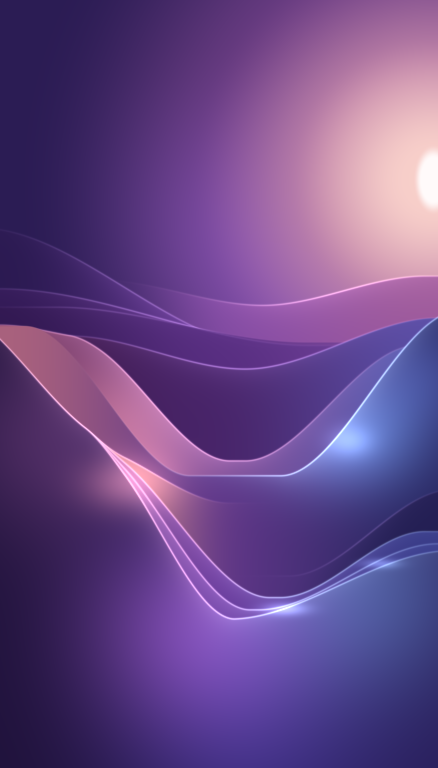
Reproduce this background procedurally as a Shadertoy shader.

```glsl
// Violet silk waves with glowing rims below a pale sun at the right edge.

// Smooth step of height h between a and b
float ramp(float x, float a, float b, float h) {
    return h * smoothstep(a, b, x);
}

// Soft elliptical light
float spot(vec2 p, vec2 center, vec2 radius) {
    vec2 q = (p - center) / radius;
    return exp(-dot(q, q));
}

// Colour across the canvas from left through middle to right
vec3 across(float x, vec3 left, vec3 middle, vec3 right) {
    return mix(mix(left, middle, smoothstep(0.0, 0.52, x)), right, smoothstep(0.45, 1.0, x));
}

// Lays a sheet below the given height; the rim shines around rimX
void sheet(inout vec3 col, vec2 p, float height, vec3 fill, float opacity,
           vec3 rim, float rimX, float rimSpread) {
    float px = 1.0 / iResolution.y;
    float d = height - p.y;
    d *= px / max(length(vec2(dFdx(d), dFdy(d))), 1e-6);
    float cover = smoothstep(-px, px, d);
    col = mix(col, fill, cover * opacity);
    float along = exp(-pow((p.x - rimX) / rimSpread, 2.0));
    float width = max(0.0013, 0.6 * px);
    float line = exp(-d * d / (width * width));
    float halo = cover * exp(-max(d, 0.0) / 0.018);
    col += rim * along * (0.55 * line + 0.17 * halo) * (1.0 - 0.6 * col);
}

vec3 sky(vec2 p) {
    vec2 sun = vec2(0.99, 0.766);
    float d = length((p - sun) * vec2(0.57, 1.0));
    vec3 violet = mix(vec3(0.53, 0.32, 0.68), vec3(0.44, 0.25, 0.53), smoothstep(0.65, 0.95, p.y));
    vec3 col = mix(vec3(0.17, 0.11, 0.33), violet, smoothstep(0.54, 0.23, d));
    col = mix(col, vec3(0.78, 0.54, 0.67), smoothstep(0.32, 0.11, d));
    col = mix(col, vec3(0.97, 0.81, 0.79), smoothstep(0.19, 0.03, d));
    return mix(col, vec3(1.0, 0.98, 0.98), smoothstep(1.25, 0.75, length((p - sun) / 0.037)));
}

void mainImage(out vec4 fragColor, in vec2 fragCoord) {
    vec2 p = fragCoord / iResolution.xy;
    float x = p.x;
    vec3 rose = vec3(0.95, 0.65, 0.8), ice = vec3(0.7, 0.85, 1.0), lilac = vec3(0.8, 0.6, 0.95);
    vec3 col = sky(p);

    // Distant sheets
    float y = 0.635 - ramp(x, 0.23, 0.6, 0.0326) + ramp(x, 0.6, 0.97, 0.038);
    sheet(col, p, y, across(x, vec3(0.3, 0.18, 0.48), vec3(0.53, 0.3, 0.65), vec3(0.6, 0.33, 0.6)),
          0.85 * smoothstep(0.25, 0.6, x), rose, 0.78, 0.25);
    y = 0.703 - ramp(x, -0.046, 0.617, 0.155);
    sheet(col, p, y, across(x, vec3(0.17, 0.1, 0.32), vec3(0.4, 0.22, 0.58), vec3(0.5, 0.28, 0.6)),
          0.85, lilac * 0.5, 0.35, 0.25);
    y = 0.624 - ramp(x, 0.0, 0.71, 0.074) + ramp(x, 0.75, 1.0, 0.03);
    sheet(col, p, y, across(x, vec3(0.2, 0.1, 0.34), vec3(0.35, 0.18, 0.51), vec3(0.47, 0.28, 0.62)),
          0.9, lilac * 0.6, 0.4, 0.35);
    y = 0.6 - ramp(x, 0.13, 0.7, 0.046);
    sheet(col, p, y, across(x, vec3(0.19, 0.09, 0.31), vec3(0.33, 0.17, 0.49), vec3(0.45, 0.27, 0.62)),
          0.7, lilac * 0.3, 0.25, 0.2);

    // Plum hollow
    y = 0.5625 - ramp(x, 0.16, 0.56, 0.043) + ramp(x, 0.56, 1.0, 0.0665);
    vec3 fill = across(x, vec3(0.25, 0.1, 0.29), vec3(0.28, 0.14, 0.41), vec3(0.35, 0.3, 0.64));
    sheet(col, p, y, fill, 1.0, lilac * 0.8, 0.55, 0.35);

    // Rose sheet turning to blue
    y = 0.577 - ramp(x, 0.0, 0.23, 0.018) - ramp(x, 0.16, 0.525, 0.159) + ramp(x, 0.56, 0.95, 0.15);
    fill = across(x, vec3(0.47, 0.23, 0.39), vec3(0.46, 0.28, 0.57), vec3(0.36, 0.37, 0.7));
    fill += vec3(0.3, 0.2, 0.13) * spot(p, vec2(0.29, 0.43), vec2(0.17, 0.1));
    sheet(col, p, y, fill, 1.0, rose, 0.4, 0.4);

    // Inner fold with a blue crest
    y = 0.5755 - ramp(x, 0.057, 0.434, 0.195) + ramp(x, 0.64, 1.05, 0.215);
    fill = across(x, vec3(0.66, 0.38, 0.49), vec3(0.37, 0.21, 0.53), vec3(0.16, 0.15, 0.38));
    fill += vec3(0.2, 0.33, 0.4) * spot(p, vec2(0.8, 0.43), vec2(0.16, 0.07));
    fill += vec3(0.1, 0.14, 0.2) * spot(p, vec2(0.95, 0.51), vec2(0.14, 0.07));
    sheet(col, p, y, fill, 1.0, ice * 1.3, 0.78, 0.3);

    // Peach veil and the dark sheet at the right
    float slope = 0.603 - ramp(x, -0.137, 0.285, 0.182);
    y = slope - ramp(x, 0.18, 0.525, 0.076);
    fill = mix(vec3(0.74, 0.48, 0.54), vec3(0.42, 0.24, 0.53), smoothstep(0.3, 0.6, x));
    sheet(col, p, y, fill, 0.8 * smoothstep(0.62, 0.35, x), rose * 0.8, 0.3, 0.14);
    y = 0.25 + ramp(x, 0.66, 1.03, 0.112);
    sheet(col, p, y, vec3(0.13, 0.11, 0.31), 0.8 * smoothstep(0.65, 0.95, x), lilac * 0.3, 0.85, 0.15);

    // Thin ribbons that gather at the trough
    for (int i = 0; i < 2; i++) {
        float k = float(i);
        y = slope - ramp(x, 0.194, 0.616 - 0.045 * k, 0.199 + 0.016 * k)
            + ramp(x, 0.64 - 0.05 * k, 0.97 + 0.03 * k, 0.086);
        fill = across(x, vec3(0.76, 0.5, 0.6), vec3(0.4, 0.22, 0.61) + 0.05 * k, vec3(0.22, 0.23, 0.54));
        sheet(col, p, y, fill, 0.9, mix(rose, ice, smoothstep(0.4, 0.7, x)), 0.5, 0.45);
    }

    // Front sheet, lit below its rim and dark toward the floor
    y = slope - ramp(x, 0.194, 0.537, 0.227) + ramp(x, 0.525, 1.03, 0.089);
    fill = mix(vec3(0.12, 0.07, 0.23), vec3(0.15, 0.11, 0.34), smoothstep(0.0, 0.6, x));
    fill += vec3(0.33, 0.18, 0.35) * spot(p, vec2(0.46, 0.18), vec2(0.27, 0.14));
    fill += vec3(0.13, 0.23, 0.25) * spot(p, vec2(0.83, 0.23), vec2(0.25, 0.14));
    fill += vec3(0.18, 0.1, 0.15) * spot(p, vec2(0.12, 0.43), vec2(0.22, 0.13));
    fill += vec3(0.06, 0.05, 0.13) * spot(p, vec2(0.58, 0.0), vec2(0.3, 0.14));
    sheet(col, p, y, fill, 1.0, mix(rose, ice, smoothstep(0.4, 0.65, x)) * 1.2, 0.45, 0.5);

    // Sparks on the crests
    col += vec3(0.35, 0.22, 0.18) * spot(p, vec2(0.29, 0.37), vec2(0.1, 0.035));
    col += ice * 0.4 * spot(p, vec2(0.65, 0.207), vec2(0.05, 0.008));
    col += ice * 0.3 * spot(p, vec2(0.87, 0.266), vec2(0.04, 0.006));
    col += ice * 0.25 * spot(p, vec2(0.8, 0.425), vec2(0.05, 0.02));
    fragColor = vec4(clamp(col, 0.0, 1.0), 1.0);
}
```
